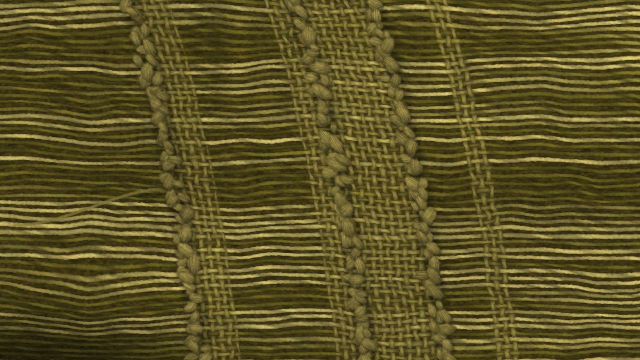
This texture is drawn by a Shadertoy shader. Its source:

```glsl
// Loose olive gauze: wavy tan and green weft yarns crossed by slanted woven bands.
// Yarns are soft shaded cylinders on a bent grid, interlaced by a product of sines;
// three knobbly cords are chains of randomly placed, fibrous ellipses.

const float PI = 3.14159;
const float WEFT_ROWS = 50.0;
const float WARP_PITCH = 0.0225;
const float KNOT_PITCH = 0.046;

const vec3 GAP_COLOR  = vec3(0.245, 0.21, 0.068);
const vec3 GREEN_YARN = vec3(0.37, 0.34, 0.12);
const vec3 TAN_YARN   = vec3(0.68, 0.62, 0.35);
const vec3 WARP_YARN  = vec3(0.50, 0.45, 0.205);
const vec3 KNOT_YARN  = vec3(0.58, 0.52, 0.26);

float hash(vec2 p) {
    return fract(sin(dot(p, vec2(127.1, 311.7))) * 43758.5);
}

float noise(vec2 p) {
    vec2 i = floor(p), f = fract(p);
    f = f * f * (3.0 - 2.0 * f);
    return mix(mix(hash(i), hash(i + vec2(1, 0)), f.x),
               mix(hash(i + vec2(0, 1)), hash(i + vec2(1, 1)), f.x), f.y);
}

// Soft yarn cross-section: 1 on the axis, fading to 0 at the edge.
float yarnProfile(float d, float halfWidth) {
    float t = d / halfWidth;
    return max(1.0 - t * t, 0.0);
}

// Soft mask of the interval a..b.
float band(float x, float a, float b, float soft) {
    return smoothstep(a - soft, a + soft, x) * (1.0 - smoothstep(b - soft, b + soft, x));
}

// Horizontal shift shared by all the slanted bands.
float bandBend(float y) {
    return -0.067 * y - 0.133 * y * y;
}

// Vertical waviness of the weft, with a sagging fold at the lower left.
float weftWave(vec2 p) {
    float slow = noise(p * vec2(3.5, 5.0)) - 0.5;
    float fine = noise(p * vec2(12.0, 10.0) + 7.0) - 0.5;
    vec2 fold = (p - vec2(0.22, 0.15)) / vec2(0.20, 0.11);
    return 0.025 * slow + 0.012 * fine + 0.032 * exp(-dot(fold, fold));
}

// Draws one chain of knots centred on u = axis over the base colour.
vec3 knottedCord(vec3 base, vec2 q, float axis, float seed, float px) {
    float shadow = smoothstep(0.045, 0.010, abs(q.x - axis - 0.005));
    vec3 color = base * (1.0 - 0.30 * shadow);
    float row = floor(q.y / KNOT_PITCH);
    for (int k = 0; k < 15; k++) {
        // Three knots per row, drawn from the top row down.
        float id = row + 2.0 - float(k / 3);
        float part = float(k % 3) - 1.0;
        vec2 key = vec2(id, seed + 5.0 * part);
        vec2 spread = vec2(hash(key), hash(key + 3.1)) - 0.5;
        vec2 center = vec2(axis + part * 0.011 + 0.026 * spread.x,
                           (id + 0.5 + 0.33 * part + 0.6 * spread.y) * KNOT_PITCH);
        float angle = 1.4 + 2.6 * (hash(key + 9.7) - 0.5) + 0.5 * part;
        float c = cos(angle), s = sin(angle);
        vec2 d = q - center;
        vec2 local = vec2(c * d.x + s * d.y, c * d.y - s * d.x);
        vec2 radii = vec2(0.023, 0.015) * (0.65 + 0.6 * hash(key + 5.3));
        float r = length(local / radii) + 0.30 * (noise(q * 130.0 + seed) - 0.5);
        float edge = (px + 0.002) / radii.y;
        float cover = 1.0 - smoothstep(1.0 - edge, 1.0 + edge, r);
        float dome = sqrt(max(1.0 - r * r, 0.0));
        float light = 0.46 + 0.40 * dome + 0.24 * dot(d / radii.x, vec2(-0.3, 0.8));
        float fibre = noise(local * vec2(60.0, 380.0) + 20.0 * key);
        light *= 0.80 + 0.30 * fibre + 0.16 * hash(key + 1.9);
        color = mix(color, KNOT_YARN * light, cover);
    }
    return color;
}

void mainImage(out vec4 fragColor, in vec2 fragCoord) {
    float px = 1.0 / iResolution.y;
    vec2 p = fragCoord * px;
    float wobble = 0.010 * (noise(vec2(p.y * 9.0, 2.0)) - 0.5);
    float u = p.x - bandBend(p.y) + wobble;

    // Woven bands
    float woven = band(u, 0.55, 0.665, 0.006) + band(u, 0.93, 1.225, 0.006)
                + band(u, 1.375, 1.44, 0.005);

    // Weft yarns, their tint running in groups of rows
    float hair = noise(p * vec2(150.0, 190.0)) - 0.5;
    float v = (p.y + weftWave(p)) * WEFT_ROWS + 0.10 * hair;
    float row = floor(v);
    float jitter = 0.30 * (noise(vec2(p.x * 6.0, row * 3.7)) - 0.5);
    float group = 0.50 * hash(vec2(row, 1.0)) + 0.50 * noise(vec2(p.x * 1.0, row * 0.25));
    float tanShare = smoothstep(0.36, 0.62, group);
    float weftWidth = 0.29 + 0.10 * hash(vec2(row, 4.0)) + 0.03 * tanShare;
    float weft = yarnProfile(fract(v) - 0.5 + jitter, weftWidth);
    vec3 weftColor = mix(GREEN_YARN, TAN_YARN, tanShare);
    weftColor = mix(weftColor, WARP_YARN, 0.6 * woven);
    weftColor *= 0.72 + 0.46 * noise(vec2(p.x * 30.0 + v * 2.0, row * 5.0));

    // Fuzzy ground between the yarns
    float fuzz = noise(p * vec2(110.0, 170.0)) * 0.6 + noise(p * vec2(35.0, 240.0)) * 0.4;
    vec3 color = GAP_COLOR * (0.62 + 0.70 * fuzz + 0.10 * woven);

    // Warp yarns weave alternately over and under the weft
    float w = u / WARP_PITCH + 0.45 * (noise(p * vec2(25.0, 40.0)) - 0.5) + 0.14 * hair;
    float warp = yarnProfile(fract(w) - 0.5, 0.38) * woven;
    float lift = sin(PI * v) * sin(PI * w) * woven;
    float weftLight = weft * (0.90 - 0.34 * lift - 0.12 * woven);
    float warpLight = warp * (0.70 + 0.38 * lift);
    color = mix(color, weftColor * (0.50 + 0.60 * weftLight), smoothstep(0.0, 0.75, weft));
    float warpOver = smoothstep(-0.2, 0.2, warpLight - weftLight) * smoothstep(0.0, 0.6, warp);
    color = mix(color, WARP_YARN * (0.42 + 0.68 * warpLight), warpOver);

    // One stray weft yarn
    float strayY = 0.375 + 0.10 * smoothstep(0.05, 0.46, p.x);
    float stray = yarnProfile(p.y - strayY, 0.006) * band(p.x, 0.04, 0.45, 0.03);
    color = mix(color, mix(GREEN_YARN, TAN_YARN, 0.45), 0.85 * stray);

    // Knotted cords
    for (int i = 0; i < 3; i++) {
        float axis = i == 0 ? 0.55 : 0.795 + 0.215 * float(i);
        color = knottedCord(color, vec2(u, p.y), axis, 17.0 * float(i), px);
    }

    // Broad light variation, dark lower-left fold and fine grain
    color *= 0.92 + 0.14 * noise(p * vec2(2.2, 4.5) + 3.0);
    vec2 corner = (p - vec2(0.12, 0.02)) / vec2(0.38, 0.10);
    color *= 1.0 - 0.42 * exp(-dot(corner, corner));
    color *= 0.92 + 0.16 * noise(p * 230.0);
    fragColor = vec4(color, 1.0);
}
```
